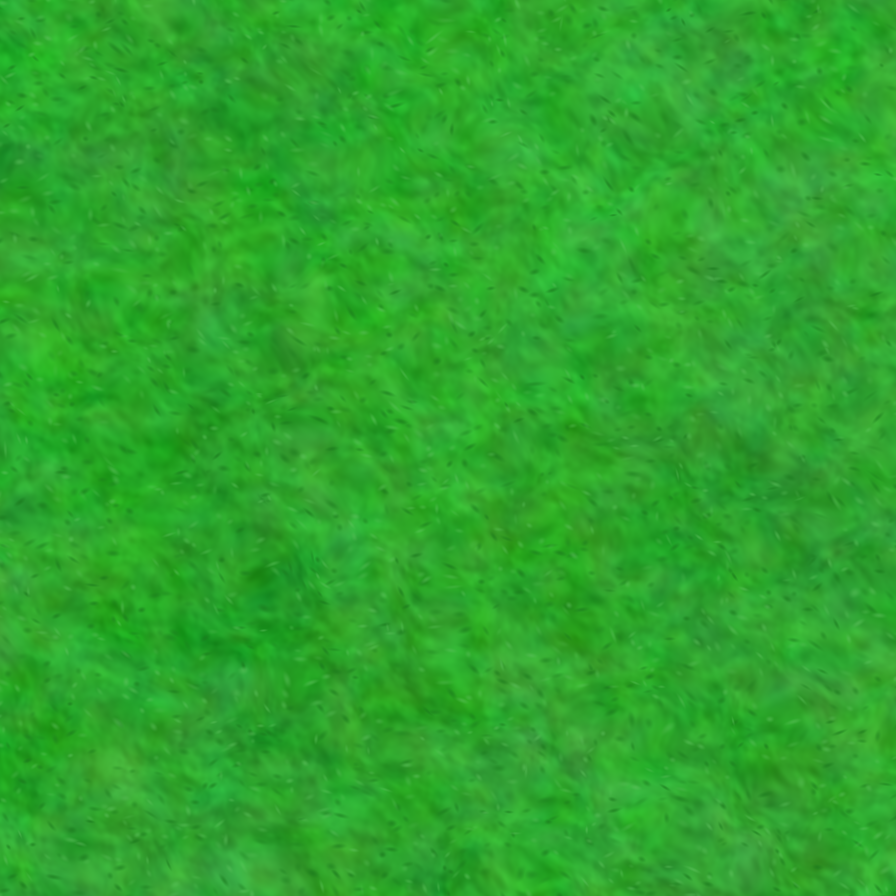
Reproduce this texture procedurally as a Shadertoy shader.

```glsl
// Soft green felt: cloudy colour patches under short, blurred fibre tufts.
// Layers of rotated value noise set lightness and tint separately, then
// scattered tapered strokes add dark pits and pale fibre tips.

const vec3 FELT_GREEN = vec3(0.182, 0.652, 0.178);
const vec3 LIGHT_AXIS = vec3(0.45, 1.0, 0.50);   // dark to bright
const vec3 DULL_AXIS  = vec3(1.0, -0.25, 0.95);  // vivid to greyish
const vec3 WARM_AXIS  = vec3(0.8, 0.1, -0.9);    // bluish to yellowish
const vec3 PIT_COLOR  = vec3(0.10, 0.47, 0.11);
const vec3 TIP_COLOR  = vec3(0.37, 0.76, 0.37);

float hash(vec2 p) {
    return fract(sin(dot(p, vec2(127.1, 311.7))) * 43758.5453);
}

vec2 rotate(vec2 p, float angle) {
    float c = cos(angle), s = sin(angle);
    return vec2(c * p.x - s * p.y, s * p.x + c * p.y);
}

// Smooth value noise from -1 to 1
float noise(vec2 p) {
    vec2 cell = floor(p), f = fract(p);
    f = f * f * (3.0 - 2.0 * f);
    float low  = mix(hash(cell), hash(cell + vec2(1, 0)), f.x);
    float high = mix(hash(cell + vec2(0, 1)), hash(cell + vec2(1, 1)), f.x);
    return 2.0 * mix(low, high, f.y) - 1.0;
}

// Three rotated octaves
float cloud(vec2 p) {
    float sum = 0.0, weight = 0.62;
    for (int i = 0; i < 3; i++) {
        sum += weight * noise(p);
        p = rotate(p, 0.9) * 2.03 + 17.3;
        weight *= 0.6;
    }
    return sum;
}

// Coverage of short strokes, one per cell at most, lying near the given angle
float strokes(vec2 p, float density, float angle, float spread, float seed) {
    vec2 home = floor(p);
    float cover = 0.0;
    for (int y = -1; y <= 1; y++)
    for (int x = -1; x <= 1; x++) {
        vec2 cell = home + vec2(x, y);
        vec2 id = cell + seed;
        vec2 center = cell + vec2(hash(id + 3.1), hash(id + 7.7));
        float turn = angle + spread * (hash(id + 11.3) - 0.5);
        vec2 size = vec2(mix(0.28, 0.60, hash(id + 19.9)), mix(0.16, 0.27, hash(id + 23.5)));
        vec2 d = rotate(p - center, -turn) / size;
        float present = step(hash(id + 31.7), density);
        float strength = mix(0.35, 1.0, hash(id + 41.1));
        cover = max(cover, present * strength * smoothstep(1.0, 0.0, length(d)));
    }
    return cover;
}

void mainImage(out vec4 fragColor, in vec2 fragCoord) {
    vec2 uv = fragCoord / iResolution.y;

    // Bend the pile so the tufts do not line up with the grid
    vec2 bend = vec2(noise(uv * 19.0 + 4.0), noise(uv * 19.0 + 51.0));
    vec2 pile = uv + 0.010 * bend;

    // Lightness, from broad patches down to single fibres
    float light = 0.042 * cloud(uv * 5.0 + 2.7);
    light += 0.036 * noise(rotate(pile, 0.5) * vec2(20.0, 25.0) + 9.0);
    light += 0.052 * noise(rotate(pile, 0.3) * vec2(48.0, 74.0) + 31.0);
    light += 0.042 * noise(rotate(pile, 0.8) * vec2(84.0, 125.0) + 63.0);
    light += 0.020 * noise(rotate(pile, -0.5) * vec2(180.0, 150.0) + 87.0);

    // Tint drifts separately from lightness, duller toward the right
    float dull = 0.045 * cloud(uv * 6.5 + 71.0) + 0.035 * noise(pile * 34.0 + 13.0);
    dull += 0.016 * (uv.x - 0.5);
    float warm = 0.026 * cloud(uv * 8.0 + 43.0) + 0.022 * noise(pile * 45.0 + 27.0);

    vec3 color = FELT_GREEN + light * LIGHT_AXIS + dull * DULL_AXIS + warm * WARM_AXIS;

    // Dark pits between tufts and pale fibre tips
    float pits = strokes(pile * 54.0, 0.42, -0.25, 1.8, 5.0);
    float tips = strokes(pile * 60.0 + 0.4, 0.34, -0.45, 2.2, 67.0);
    color = mix(color, PIT_COLOR, 0.62 * pits);
    color = mix(color, TIP_COLOR, 0.50 * tips);

    fragColor = vec4(clamp(color, 0.0, 1.0), 1.0);
}
```
